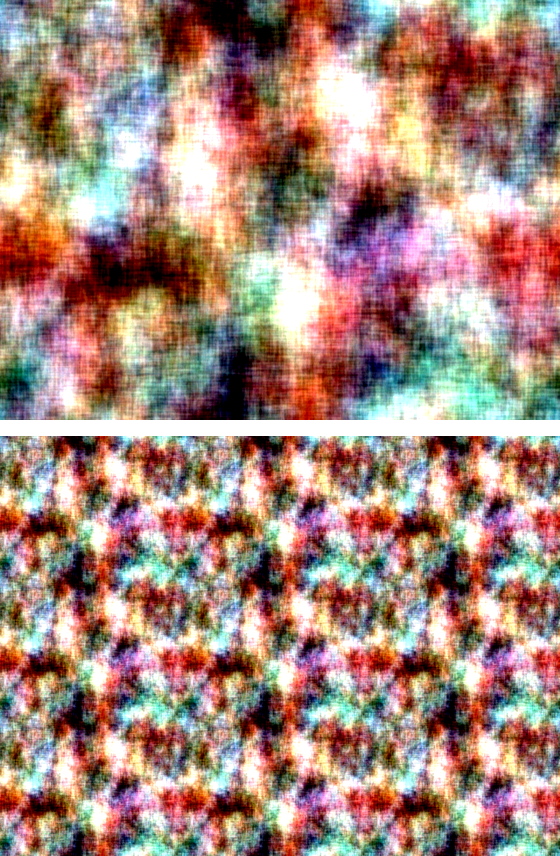
Top: one tile. Bottom: repeated 3 by 3.
Give the GLSL for this texture, as a Shadertoy shader.

```glsl
// Seamless cloudy dyed cloth: red, cyan, white and black stains over a fine weave.

const float TAU = 6.2831853;
const vec3 MEAN_COLOR = vec3(0.67, 0.52, 0.47);
const vec3 LIGHT_AXIS = vec3(1.12, 1.18, 1.14);
const vec3 RED_CYAN_AXIS = vec3(0.55, -0.24, -0.36);
const vec3 BLUE_YELLOW_AXIS = vec3(0.02, -0.16, 0.28);

// Integer hash of a lattice cell and a seed, from 0 to 1
float hash(ivec2 cell, int seed) {
    uint h = uint(cell.x) * 73856093u ^ uint(cell.y) * 19349663u ^ uint(seed) * 83492791u;
    h = (h ^ (h >> 16)) * 73244475u;
    h = (h ^ (h >> 15)) * 40503u * 65539u;
    return float((h ^ (h >> 16)) & 65535u) / 65536.0;
}

// Slope of one lattice corner, wrapped to the period
float corner(ivec2 cell, vec2 toPoint, ivec2 period, int seed) {
    ivec2 wrapped = (cell % period + period) % period;
    float angle = TAU * hash(wrapped, seed);
    return dot(vec2(cos(angle), sin(angle)), toPoint);
}

// Gradient noise that repeats over the unit square
float gradientNoise(vec2 uv, ivec2 period, int seed) {
    vec2 shift = vec2(hash(ivec2(1, 7), seed), hash(ivec2(5, 2), seed));
    vec2 p = (uv + shift) * vec2(period);
    ivec2 cell = ivec2(floor(p));
    vec2 f = fract(p);
    vec2 blend = f * f * f * (f * (f * 6.0 - 15.0) + 10.0);
    float a = corner(cell, f, period, seed);
    float b = corner(cell + ivec2(1, 0), f - vec2(1, 0), period, seed);
    float c = corner(cell + ivec2(0, 1), f - vec2(0, 1), period, seed);
    float d = corner(cell + ivec2(1, 1), f - vec2(1, 1), period, seed);
    return mix(mix(a, b, blend.x), mix(c, d, blend.x), blend.y);
}

// Sum of octaves, from broad stains to fine grain
float cloud(vec2 uv, ivec2 period, float gain, int seed) {
    float sum = 0.0;
    float amplitude = 1.0;
    for (int i = 0; i < 7; i++) {
        sum += amplitude * gradientNoise(uv, period, seed + i);
        amplitude *= gain;
        period *= 2;
    }
    return sum;
}

// Short horizontal and vertical threads
float weave(vec2 uv, int seed) {
    float sum = 0.0;
    for (int i = 0; i < 2; i++) {
        int scale = 1 + i;
        sum += gradientNoise(uv, ivec2(14, 88) * scale, seed + i);
        sum += gradientNoise(uv, ivec2(118, 11) * scale, seed + 10 + i);
    }
    return sum;
}

void mainImage(out vec4 fragColor, in vec2 fragCoord) {
    vec2 uv = fragCoord / iResolution.xy;

    // Brightness and two hue shifts vary on their own
    ivec2 stains = ivec2(5, 3);
    float light = cloud(uv, stains, 0.63, 11) + 0.13 * weave(uv, 101);
    float redCyan = cloud(uv, stains, 0.58, 41) + 0.08 * weave(uv, 131);
    float blueYellow = cloud(uv, stains, 0.64, 71) + 0.10 * weave(uv, 161);

    // Strong contrast, clipped to black and white
    vec3 color = MEAN_COLOR + LIGHT_AXIS * light
               + RED_CYAN_AXIS * redCyan + BLUE_YELLOW_AXIS * blueYellow;
    fragColor = vec4(clamp(color, 0.0, 1.0), 1.0);
}
```
